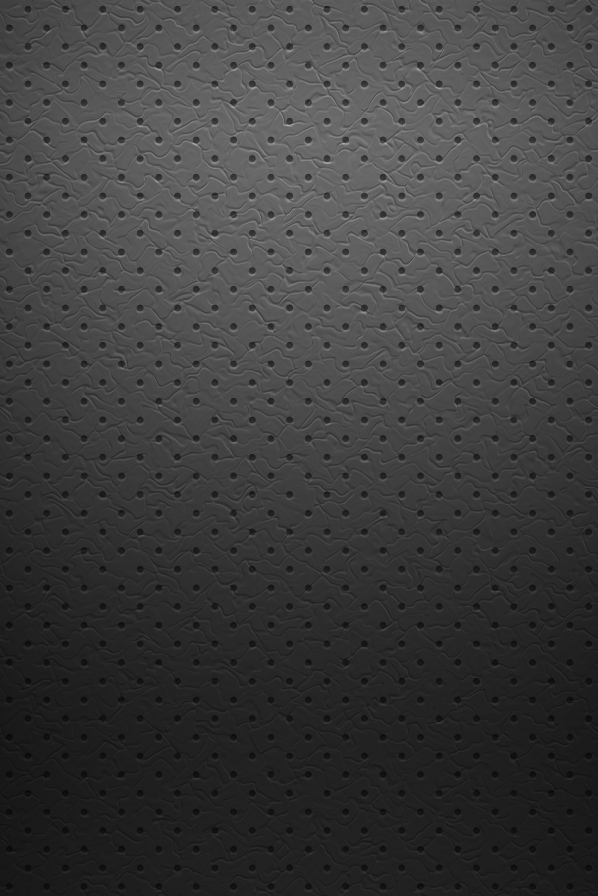
This texture is drawn by a Shadertoy shader. Its source:

```glsl
// Perforated dark leather: staggered punched holes on creased hide under a soft overhead light.
#define REPEATS vec2(16.0, 24.0)
#define HOLE_RADIUS 0.092
#define HOLE_DARKNESS 0.45
#define RIM_LIGHT 0.30
#define CREASE_DEPTH 0.34
#define GRAIN_DEPTH 0.12
#define RELIEF_STEP 0.05
#define SHADE_DARK 0.132
#define SHADE_LIGHT 0.42
#define EDGE_FALLOFF 1.1

vec2 hash2(vec2 p) {
    vec3 q = fract(p.xyx * vec3(0.1031, 0.1030, 0.0973));
    q += dot(q, q.yzx + 33.33);
    return fract((q.xx + q.yz) * q.zy);
}

// Cellular noise: x is the nearest distance, y the gap to the second nearest.
vec2 cellular(vec2 p) {
    vec2 cell = floor(p), f = p - cell;
    float nearest = 8.0, second = 8.0;
    for (int j = -1; j <= 1; j++) {
        for (int i = -1; i <= 1; i++) {
            vec2 o = vec2(i, j);
            float d = length(o + hash2(cell + o + 50.0) - f);
            second = min(second, max(nearest, d));
            nearest = min(nearest, d);
        }
    }
    return vec2(nearest, second - nearest);
}

// Layered sines that bend the creases and fade them in and out.
vec2 wobble(vec2 p) {
    return sin(p.yx * 4.3 + 1.7 * sin(p * 2.9)) * 0.16
         + sin(p.yx * 11.0 + 2.0 * sin(p * 7.1 + 1.0)) * 0.06;
}

// Hide surface: broken wide creases plus a fine grain.
float hideHeight(vec2 p) {
    vec2 q = p + wobble(p);
    float crease = 1.0 - smoothstep(0.0, 0.2, cellular(q * vec2(1.3, 2.3)).y);
    float presence = 0.55 + 0.45 * sin(q.x * 3.7 + 2.0 * sin(q.y * 2.3)) * sin(q.y * 5.1 + q.x);
    float grain = cellular(q * vec2(3.1, 5.3) + 17.0).x;
    return -CREASE_DEPTH * crease * presence - GRAIN_DEPTH * grain;
}

// Offset to the closest hole of the staggered grid.
vec2 nearestHole(vec2 p) {
    vec2 a = fract(p + 0.25) - 0.5;
    vec2 b = fract(p - 0.25) - 0.5;
    return dot(a, a) < dot(b, b) ? a : b;
}

// Broad light, brightest high on the sheet and dim along the sides.
float lighting(vec2 uv) {
    float x = uv.x - 0.53;
    float light = mix(SHADE_DARK, SHADE_LIGHT, smoothstep(0.12, 0.9, uv.y));
    light -= 0.06 * smoothstep(0.84, 1.0, uv.y);
    return light * (1.0 - EDGE_FALLOFF * x * x);
}

void mainImage(out vec4 fragColor, in vec2 fragCoord) {
    vec2 uv = fragCoord / iResolution.xy;
    vec2 p = uv * REPEATS;
    float aa = REPEATS.x / iResolution.x;

    // Slopes that face up catch the light.
    float relief = hideHeight(p) - hideHeight(p + vec2(0.01, RELIEF_STEP));
    float shade = lighting(uv) * (1.0 + clamp(relief, -0.22, 0.3));

    // Bright lower lip, then the dark hole with a deeper shadow under its top.
    vec2 h = nearestHole(p);
    float d = length(h) - HOLE_RADIUS;
    float rim = 1.0 - smoothstep(0.01, 0.03 + aa, abs(d - 0.025));
    shade *= 1.0 + RIM_LIGHT * rim * smoothstep(0.2, 1.0, -h.y / max(length(h), 0.001));
    float inside = 1.0 - smoothstep(-0.5 * aa, 0.5 * aa, d);
    float depth = HOLE_DARKNESS + 0.12 * clamp(h.y / HOLE_RADIUS, -1.0, 1.0);
    shade *= 1.0 - inside * depth;

    fragColor = vec4(vec3(shade), 1.0);
}
```
